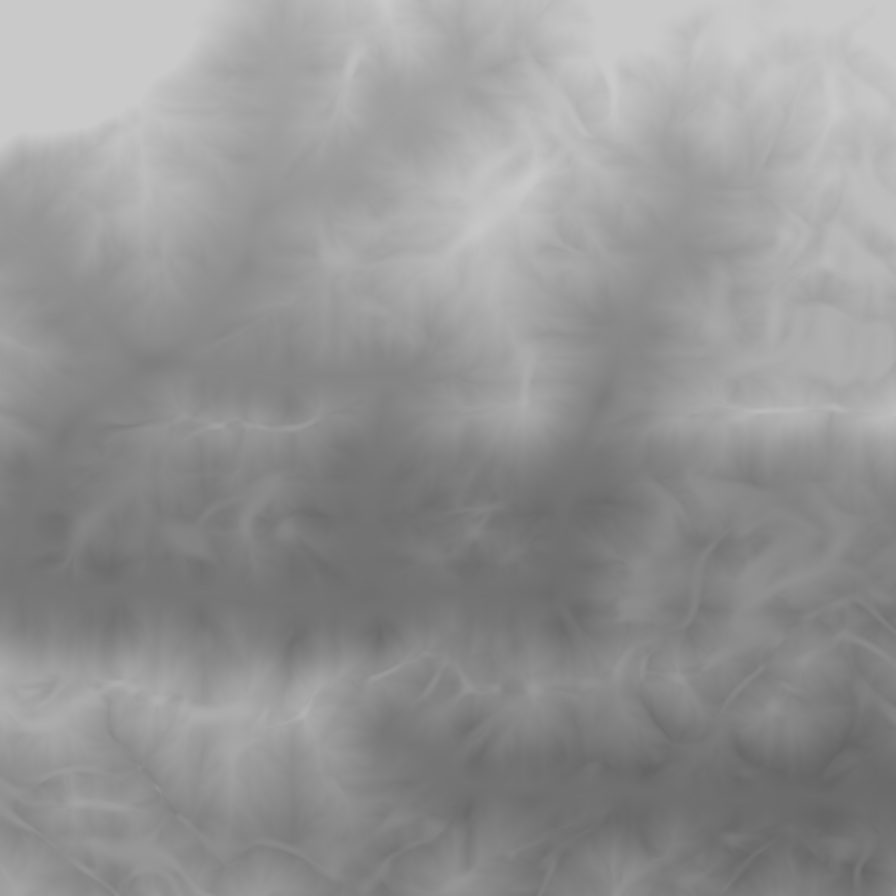
A Shadertoy shader for this texture map:

```glsl
const float TAU = 6.2832;
const float FLOOR_LOW = 0.445;     // valley floor in the south
const float FLOOR_HIGH = 0.62;     // valley floor in the far north
const float VALLEY_WIDTH = 0.07;
const float RIVER_SOFTNESS = 0.006;
const float JOIN_SHARPNESS = 70.0;
const float MEANDER = 0.028;
const float TRIBUTARY_DEPTH = 0.13;
const float GULLY_CELLS = 10.0;    // cells across the canvas, first octave
const float GULLY_DEPTH = 0.06;
const float GULLY_FADE = 0.56;
const int GULLY_OCTAVES = 4;
const float BRANCHING = 0.6;
const float SLOPE_STEP = 0.012;

// Main rivers, each as start and end
const int RIVER_COUNT = 12;
const vec4 RIVERS[RIVER_COUNT] = vec4[RIVER_COUNT](
    vec4(0.02, 0.36, 0.07, 0.52), vec4(0.07, 0.52, 0.28, 0.69),
    vec4(0.28, 0.69, 0.31, 0.95), vec4(0.15, 0.60, 0.00, 0.77),
    vec4(0.30, 0.76, 0.52, 0.92), vec4(0.16, 0.60, 0.45, 0.58),
    vec4(0.00, 0.34, 0.61, 0.33), vec4(0.61, 0.33, 0.67, 0.56),
    vec4(0.67, 0.56, 0.78, 0.80), vec4(0.41, 0.34, 0.43, 0.55),
    vec4(0.43, 0.18, 0.60, 0.11), vec4(0.60, 0.11, 1.00, 0.12));

vec2 hash2(vec2 p) {
    vec3 a = fract(p.xyx * vec3(0.1031, 0.1030, 0.0973));
    a += dot(a, a.yzx + 33.33);
    return fract((a.xx + a.yz) * a.zy);
}

float corner(vec2 cell, vec2 offset) {
    return dot(hash2(cell) * 2.0 - 1.0, offset);
}

float gradientNoise(vec2 p) {
    vec2 i = floor(p), f = fract(p);
    vec2 s = f * f * f * (f * (f * 6.0 - 15.0) + 10.0);
    vec2 e = vec2(1.0, 0.0);
    return mix(mix(corner(i, f), corner(i + e, f - e), s.x),
               mix(corner(i + e.yx, f - e.yx), corner(i + 1.0, f - 1.0), s.x), s.y);
}

// Noise whose zero lines become narrow valleys
float creases(vec2 p) {
    float n = gradientNoise(p);
    return sqrt(n * n + 0.0006);
}

float segmentDistance(vec2 p, vec2 a, vec2 b) {
    vec2 ab = b - a;
    vec2 d = p - a - ab * clamp(dot(p - a, ab) / dot(ab, ab), 0.0, 1.0);
    return sqrt(dot(d, d) + RIVER_SOFTNESS * RIVER_SOFTNESS);
}

// 0 on a river, 1 far from all rivers
float riverRise(vec2 p) {
    float sum = 0.0;
    for (int i = 0; i < RIVER_COUNT; i++)
        sum += exp(-JOIN_SHARPNESS * segmentDistance(p, RIVERS[i].xy, RIVERS[i].zw));
    return 1.0 - exp(log(sum) / (JOIN_SHARPNESS * VALLEY_WIDTH));
}

float band(float y, float centre, float width) {
    float t = (y - centre) / width;
    return exp(-t * t);
}

float plateau(vec2 p) {
    return smoothstep(-0.01, 0.05, p.y - 0.80 - 0.5 * p.x) * smoothstep(0.36, 0.12, p.x);
}

vec2 meander(vec2 p) {
    vec2 wide = vec2(gradientNoise(p * 6.0 + 7.3), gradientNoise(p * 6.0 + 41.7));
    vec2 fine = vec2(gradientNoise(p * 17.0 + 23.1), gradientNoise(p * 17.0 + 67.9));
    return p + MEANDER * (wide + 0.4 * fine);
}

// Land before gullies: x is height, y is the rise above the rivers
vec2 land(vec2 p) {
    vec2 q = meander(p);
    float rise = riverRise(q);
    float north = smoothstep(0.34, 1.0, q.y);
    float south = 1.0 - smoothstep(0.28, 0.36, q.y);
    float uplift = mix(0.12, 0.18, smoothstep(0.4, 0.7, q.y));
    uplift += 0.10 * band(q.y, 0.535, 0.035);
    uplift += 0.15 * band(q.y, 0.235, 0.055) * (1.0 - 0.75 * q.x);
    float h = mix(FLOOR_LOW, FLOOR_HIGH, north) + uplift * rise;
    h += south * (0.03 - 0.04 * q.x);
    h -= 0.04 * q.x * (1.0 - smoothstep(0.4, 0.6, q.y));
    h += 0.10 * plateau(q);
    float tributaries = creases(q * 5.0 + 3.7) + 0.45 * creases(q * 12.0 + 19.3) - 0.22;
    float roughness = (1.0 + 0.6 * south) * (1.0 - 0.6 * smoothstep(0.85, 1.0, q.y));
    h += TRIBUTARY_DEPTH * tributaries * roughness * clamp(rise * 1.5, 0.0, 1.0);
    return vec2(h, rise);
}

// Stripes along the slope: wave value, then its gradient
vec3 gullyWave(vec2 p, vec2 across) {
    vec2 i = floor(p), f = fract(p);
    vec4 sum = vec4(0.0);
    for (int y = -1; y <= 2; y++)
    for (int x = -1; x <= 2; x++) {
        vec2 o = vec2(x, y);
        vec2 d = f - o + 0.5 * hash2(i + o);
        float phase = TAU * dot(d, across);
        sum += exp(-2.0 * dot(d, d)) * vec4(cos(phase), -sin(phase) * TAU * across, 1.0);
    }
    return sum.xyz / sum.w;
}

void mainImage(out vec4 fragColor, in vec2 fragCoord) {
    vec2 p = fragCoord / iResolution.xy;
    vec2 ground = land(p);
    vec2 e = vec2(SLOPE_STEP, 0.0);
    vec2 slope = vec2(land(p + e).x - land(p - e).x,
                      land(p + e.yx).x - land(p - e.yx).x) / (2.0 * SLOPE_STEP);

    // Carve branching gullies, each octave following the one before
    float mask = smoothstep(0.05, 0.8, length(slope)) * smoothstep(0.0, 0.45, ground.y);
    mask *= 1.0 - 0.8 * plateau(p);
    float h = ground.x + 0.012;
    float depth = GULLY_DEPTH, cells = GULLY_CELLS;
    for (int k = 0; k < GULLY_OCTAVES; k++) {
        vec2 across = vec2(-slope.y, slope.x) / (length(slope) + 0.08);
        vec3 wave = gullyWave(p * cells + float(k) * 13.7, across);
        h -= mask * depth * (1.0 - sqrt(max(0.5 + 0.5 * wave.x, 0.0) + 0.01));
        slope += BRANCHING * 0.5 * mask * depth * cells * wave.yz;
        depth *= GULLY_FADE;
        cells *= 2.0;
    }
    fragColor = vec4(vec3(clamp(h, 0.40, 0.79)), 1.0);
}
```
